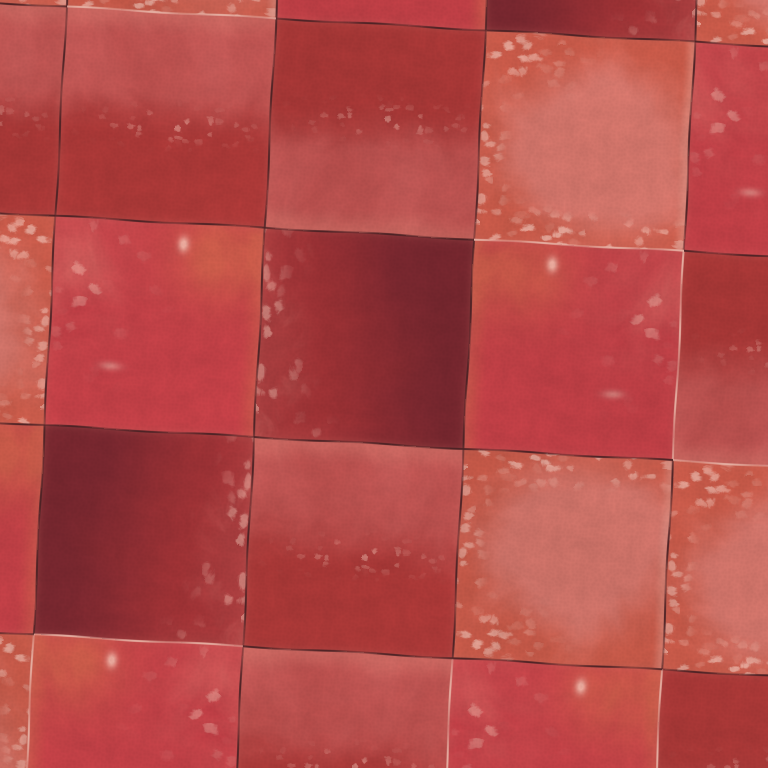
This texture is drawn by a WebGL 2 fragment shader. Its source:

```glsl
#version 300 es
precision highp float;

uniform vec2 u_resolution;
out vec4 outColor;

const vec3 WINE = vec3(0.46, 0.15, 0.18);
const vec3 BRICK = vec3(0.65, 0.215, 0.21);
const vec3 ROSE = vec3(0.73, 0.33, 0.32);
const vec3 CRIMSON = vec3(0.745, 0.245, 0.27);
const vec3 ORANGE = vec3(0.77, 0.345, 0.28);
const vec3 CORAL = vec3(0.81, 0.45, 0.41);
const vec3 GLINT = vec3(0.90, 0.69, 0.64);
const vec3 GROUT = vec3(0.29, 0.13, 0.14);

// Glaze of each tile: 0 wine, 1 two-tone, 2 crimson, 3 coral; +4 mirrors x, +8 mirrors y
const int GLAZES[25] = int[25](
  7, 6, 1, 2, 9,
  2, 4, 1, 11, 3,
  7, 2, 0, 6, 9,
  1, 1, 9, 3, 2,
  3, 3, 2, 4, 3);

float hash(vec2 p) {
  return fract(sin(dot(p, vec2(127.1, 311.7))) * 43758.5);
}

// Layered, warped sines in about -1..1
float waves(vec2 p) {
  float sum = 0.0, amp = 0.55;
  for (int i = 0; i < 5; i++) {
    p = mat2(1.5, 1.1, -1.1, 1.5) * p + 1.7;
    p += 0.7 * sin(p.yx * 0.8 + float(i));
    sum += amp * sin(p.x) * sin(p.y);
    amp *= 0.6;
  }
  return sum;
}

// Cellular noise: distance to the nearest point and its random value
vec2 cells(vec2 p) {
  vec2 base = floor(p), best = vec2(9.0, 0.0);
  for (int y = -1; y <= 1; y++)
    for (int x = -1; x <= 1; x++) {
      vec2 c = base + vec2(x, y);
      vec2 site = c + 0.15 + 0.7 * vec2(hash(c), hash(c + 41.3));
      float d = length(p - site);
      if (d < best.x) best = vec2(d, hash(c + 17.9));
    }
  return best;
}

// Irregular chips of reflected light; amount is the share of cells lit
float flakes(vec2 p, float amount) {
  vec2 c = cells(p + 0.35 * vec2(waves(p * 0.9), waves(p * 0.9 + 5.0)));
  return smoothstep(0.48, 0.2, c.x) * smoothstep(0.0, 0.15, amount - c.y);
}

float spot(vec2 p, vec2 center, vec2 radius) {
  return exp(-dot((p - center) / radius, (p - center) / radius));
}

vec3 wineGlaze(vec2 q, float cloud) {
  float shade = smoothstep(0.12, 0.95, q.x + 0.2 * (q.y - 0.5) + 0.12 * cloud);
  vec3 col = mix(BRICK * vec3(0.97, 0.93, 1.0), WINE, shade);
  float rim = smoothstep(0.3, 0.03, q.x + 0.07 * cloud + 0.1 * abs(q.y - 0.4));
  rim = max(rim, 0.7 * smoothstep(0.14, 0.02, q.y) * smoothstep(0.6, 0.1, q.x));
  float folds = smoothstep(-0.1, 0.7, waves(q * vec2(7.0, 4.5) + 2.0));
  col = mix(col, ROSE, rim * (0.3 + 0.5 * folds));
  return mix(col, GLINT, 0.55 * rim * flakes(q * vec2(15.0, 12.0), 0.4));
}

vec3 twoToneGlaze(vec2 q, float cloud) {
  float sheen = smoothstep(0.36, 0.64, q.y + 0.07 * cloud);
  vec3 col = mix(BRICK, ROSE, sheen * (0.85 + 0.2 * cloud));
  col = mix(col, CORAL, 0.45 * sheen * smoothstep(0.88, 1.0, q.y + 0.03 * cloud));
  float band = spot(q, vec2(0.55, 0.46), vec2(0.32, 0.07));
  return mix(col, GLINT, 0.5 * band * flakes(q * vec2(22.0, 30.0), 0.35));
}

vec3 crimsonGlaze(vec2 q, float cloud) {
  float warm = spot(q, vec2(0.85, 0.85), vec2(0.3, 0.24)) + 0.6 * smoothstep(0.9, 1.0, q.x);
  vec3 col = mix(CRIMSON, ORANGE, clamp(warm * (0.75 + 0.5 * cloud), 0.0, 1.0));
  float haze = spot(q, vec2(0.15, 0.72), vec2(0.25, 0.3));
  col = mix(col, CORAL, 0.35 * haze * (0.7 + cloud));
  float glow = spot(q, vec2(0.62, 0.9), vec2(0.025, 0.035)) + spot(q, vec2(0.3, 0.3), vec2(0.05, 0.02)) * 0.5;
  glow += haze * 0.45 * flakes(q * vec2(13.0, 16.0), 0.25);
  return mix(col, GLINT, min(glow, 0.85));
}

vec3 coralGlaze(vec2 q, float cloud) {
  float body = spot(q, vec2(0.55, 0.43), vec2(0.52, 0.42));
  vec3 col = mix(ORANGE, CORAL, smoothstep(0.2, 0.65, body + 0.16 * cloud));
  float foot = smoothstep(0.2, 0.05, q.y + 0.04 * cloud);
  float side = smoothstep(0.16, 0.02, q.x + 0.04 * cloud);
  float head = spot(q, vec2(0.12, 0.9), vec2(0.25, 0.15));
  float rim = max(max(foot, 0.8 * side), head);
  col = mix(col, ORANGE, 0.4 * foot);
  col = mix(col, GLINT, 0.8 * rim * flakes(q * vec2(13.0, 19.0), 0.55));
  return mix(col, GLINT, 0.35 * smoothstep(0.94, 1.0, q.x));
}

// One joint line; some stretches are dark, some catch the light
vec3 joint(vec3 col, float dist, vec2 id, float along, float pixel) {
  float line = 1.0 - smoothstep(0.0035 - 0.5 * pixel, 0.0035 + pixel, abs(dist));
  float wear = 0.7 + 0.25 * sin(along * 19.0 + 6.0 * hash(id));
  vec3 tone = mix(GROUT, GLINT, step(0.8, hash(id + 3.7)));
  col = mix(col, CORAL, 0.2 * exp(-abs(dist) * 70.0));
  return mix(col, tone, line * wear);
}

void main() {
  // Tilted tile grid
  vec2 uv = gl_FragCoord.xy / u_resolution;
  vec2 d = uv - vec2(0.3307, 0.431);
  vec2 grid = inverse(mat2(0.2727, -0.0153, 0.0143, 0.2725)) * d;
  grid += 0.003 * sin(grid.yx * 9.0);
  vec2 tile = floor(grid), q = grid - tile;
  ivec2 slot = clamp(ivec2(tile) + 2, 0, 4);
  int glaze = GLAZES[slot.y * 5 + slot.x];
  if ((glaze & 4) != 0) q.x = 1.0 - q.x;
  if ((glaze & 8) != 0) q.y = 1.0 - q.y;

  // Glaze with cloudy and fine mottling
  float cloud = waves(q * 2.6 + 0.15 * tile);
  int kind = glaze & 3;
  vec3 col = kind == 0 ? wineGlaze(q, cloud) : kind == 1 ? twoToneGlaze(q, cloud)
           : kind == 2 ? crimsonGlaze(q, cloud) : coralGlaze(q, cloud);
  float grain = waves(q * 14.0 + tile) * 0.03 + (cells(grid * 55.0).x - 0.4) * 0.05;
  col *= 1.0 + grain + 0.025 * cloud + 0.04 * (hash(tile) - 0.5);

  // Joints
  float pixel = 1.0 / (0.273 * u_resolution.y);
  vec2 edge = round(grid);
  col = joint(col, grid.x - edge.x, vec2(edge.x, tile.y), grid.y, pixel);
  col = joint(col, grid.y - edge.y, vec2(tile.x, edge.y) + 29.0, grid.x, pixel);
  outColor = vec4(col, 1.0);
}
```
